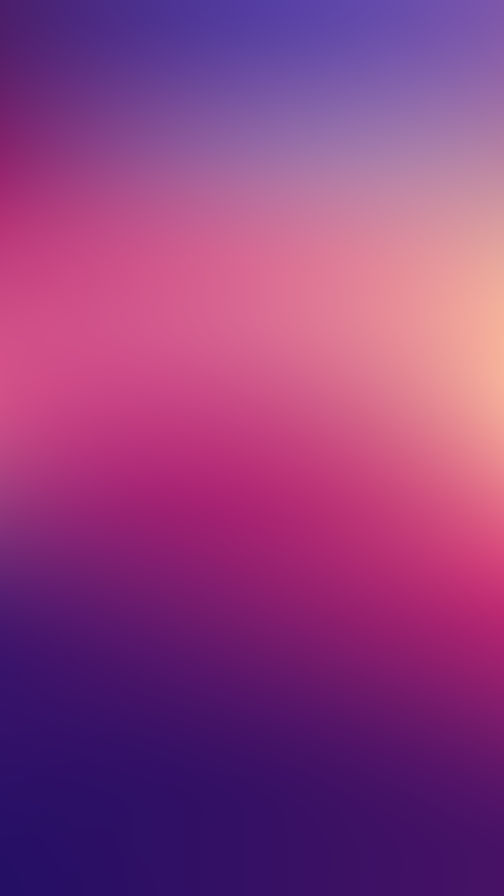
Give the GLSL for this background, as a Shadertoy shader.

```glsl
// Soft blurred dusk gradient: indigo sky, rose haze, peach glow at the right, navy below.
// Three vertical colour rails (left, centre, right) are built from overlapping
// smooth fades, then joined across the width by a parabola through all three.

vec3 rgb(float r, float g, float b) {
    return vec3(r, g, b) / 255.0;
}

// Fades the colour below into the next one between two heights.
vec3 fade(vec3 below, vec3 next, float start, float end, float height) {
    return mix(below, next, smoothstep(start, end, height));
}

// Navy, violet, rose, crimson, plum.
vec3 leftRail(float h) {
    vec3 c = fade(rgb(36.0, 15.0, 101.0), rgb(58.0, 19.0, 106.0), 0.0, 0.30, h);
    c = fade(c, rgb(211.0, 81.0, 136.0), 0.245, 0.583, h);
    c = fade(c, rgb(165.0, 35.0, 108.0), 0.596, 0.857, h);
    return fade(c, rgb(75.0, 30.0, 105.0), 0.727, 1.0, h);
}

// Deep violet, magenta, pink, lilac, indigo.
vec3 centreRail(float h) {
    vec3 c = fade(rgb(53.0, 16.0, 100.0), rgb(180.0, 38.0, 115.0), 0.089, 0.505, h);
    c = fade(c, rgb(217.0, 106.0, 146.0), 0.414, 0.661, h);
    c = fade(c, rgb(160.0, 112.0, 164.0), 0.688, 0.857, h);
    return fade(c, rgb(84.0, 61.0, 160.0), 0.779, 1.0, h);
}

// Violet, raspberry, peach, lavender.
vec3 rightRail(float h) {
    vec3 c = fade(rgb(71.0, 18.0, 102.0), rgb(208.0, 42.0, 115.0), 0.036, 0.414, h);
    c = fade(c, rgb(246.0, 179.0, 155.0), 0.284, 0.596, h);
    return fade(c, rgb(125.0, 86.0, 170.0), 0.622, 1.02, h);
}

// Parabola through three colours at x = 0, 0.5 and 1.
vec3 blendAcross(vec3 left, vec3 centre, vec3 right, float x) {
    float wLeft = (1.0 - x) * (1.0 - 2.0 * x);
    float wCentre = 4.0 * x * (1.0 - x);
    float wRight = x * (2.0 * x - 1.0);
    return left * wLeft + centre * wCentre + right * wRight;
}

void mainImage(out vec4 fragColor, in vec2 fragCoord) {
    vec2 uv = fragCoord / iResolution.xy;
    vec3 colour = blendAcross(leftRail(uv.y), centreRail(uv.y), rightRail(uv.y), uv.x);
    fragColor = vec4(clamp(colour, 0.0, 1.0), 1.0);
}
```
